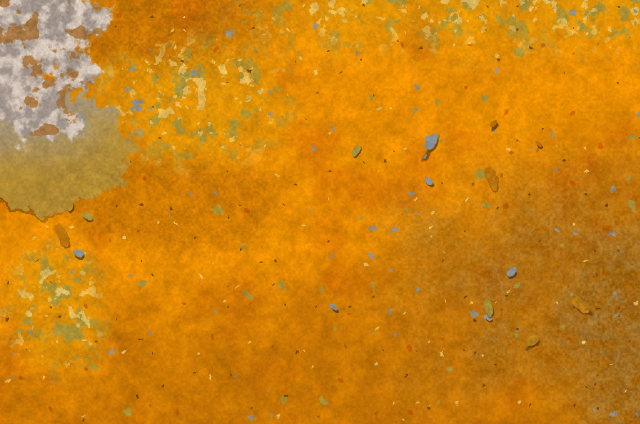
A WebGL 2 fragment shader for this texture:

```glsl
#version 300 es
precision highp float;
uniform vec2 u_resolution;
out vec4 fragColor;

#define BRIGHT vec3(0.905, 0.552, 0.012)
#define DEEP vec3(0.735, 0.430, 0.018)
#define OCHRE vec3(0.69, 0.535, 0.19)
#define STONE vec3(0.74, 0.67, 0.61)
#define SLATE vec3(0.53, 0.56, 0.59)
#define CREAM vec3(0.90, 0.76, 0.42)
#define MOSS vec3(0.63, 0.57, 0.24)
#define RED_RUST vec3(0.72, 0.31, 0.02)
#define SHADOW vec3(0.30, 0.18, 0.04)
#define GRAIN 0.15
#define CHIPS 16

float hash(vec2 p) {
    vec3 q = fract(p.xyx * 0.1031);
    q += dot(q, q.yzx + 33.33);
    return fract((q.x + q.y) * q.z);
}

vec2 hash2(vec2 p) { return vec2(hash(p), hash(p + 71.7)); }

float noise(vec2 p) {
    vec2 i = floor(p), f = fract(p);
    f = f * f * (3.0 - 2.0 * f);
    return mix(mix(hash(i), hash(i + vec2(1, 0)), f.x),
               mix(hash(i + vec2(0, 1)), hash(i + vec2(1, 1)), f.x), f.y);
}

float fbm(vec2 p) {
    float sum = 0.0, amp = 0.5;
    for (int i = 0; i < 5; i++) {
        sum += amp * noise(p);
        p = mat2(1.6, 1.2, -1.2, 1.6) * p + 17.3;
        amp *= 0.5;
    }
    return sum;
}

mat2 rotation(float a) { return mat2(cos(a), sin(a), -sin(a), cos(a)); }

// Positive inside an ellipse
float ellipse(vec2 p, vec2 centre, vec2 radius) {
    return 1.0 - length((p - centre) / radius);
}

// Ragged specks, at most one per cell
float flecks(vec2 p, float cells, float density, float size, float seed) {
    vec2 g = p * cells, id = floor(g) + seed;
    vec2 q = fract(g) - 0.3 - 0.4 * hash2(id);
    q = rotation(6.28 * hash(id + 5.0)) * q;
    q.y *= 1.0 + 1.5 * hash(id + 9.0);
    float r = size * mix(0.35, 1.0, hash(id + 13.0));
    float d = length(q) + (noise(g * 9.0 + seed) - 0.5) * r * 1.3 - r;
    float aa = cells / u_resolution.y;
    return smoothstep(aa, -aa, d) * step(hash(id + 21.0), density);
}

void main() {
    vec2 p = gl_FragCoord.xy / u_resolution.y;
    float cloud = fbm(p * 4.0), mottle = fbm(p * 17.0 + 8.0), rough = fbm(p * 48.0 + 30.0);
    float fine = noise(p * 170.0) * 0.6 + noise(p * 330.0) * 0.4 - 0.5;

    // Orange paint with a bright diagonal band
    float band = smoothstep(-0.16, 0.20, p.y - 0.08 - 0.39 * p.x + (cloud - 0.5) * 0.5);
    float brown = smoothstep(-0.25, 0.5, ellipse(p, vec2(0.34, 0.95), vec2(0.32, 0.20)) + cloud - 0.5);
    brown = max(brown, 0.7 * smoothstep(0.0, 0.5, ellipse(p, vec2(0.42, 0.54), vec2(0.25, 0.13)) + cloud - 0.4));
    float light = mix(0.22, 1.0, band) * (1.0 - 0.85 * brown);
    vec3 col = mix(DEEP, BRIGHT, clamp(light + (mottle - 0.48) * 0.9, 0.0, 1.1));
    col = mix(col, RED_RUST, 0.28 * smoothstep(0.52, 0.75, fbm(p * 9.0 + 50.0)));

    // Dusty lower right corner
    float dust = smoothstep(-0.1, 0.9, ellipse(p, vec2(1.46, 0.24), vec2(0.50, 0.42)) + (cloud - 0.5) * 1.4);
    col = mix(col, vec3(0.68, 0.49, 0.20), dust * clamp(0.55 + (rough - 0.45) * 1.8, 0.0, 1.0));
    col *= 1.0 - 0.12 * dust;

    // Worn yellow and green areas
    float wornArea = max(ellipse(p, vec2(0.46, 0.76), vec2(0.30, 0.20)), ellipse(p, vec2(0.13, 0.27), vec2(0.16, 0.20)));
    wornArea = max(wornArea, 0.7 * smoothstep(0.78, 1.05, p.y) * smoothstep(0.4, 0.8, p.x));
    float worn = smoothstep(0.0, 0.6, wornArea);
    col = mix(col, vec3(0.85, 0.61, 0.04), worn * 0.45);
    col = mix(col, MOSS, worn * smoothstep(0.55, 0.64, fbm(p * 38.0 + 90.0)) * 0.85);
    col = mix(col, CREAM, worn * smoothstep(0.62, 0.69, fbm(p * 42.0 + 140.0)) * 0.8);

    // Scattered specks
    col = mix(col, RED_RUST, 0.65 * flecks(p, 13.0, 0.20, 0.10, 3.0));
    col = mix(col, MOSS, 0.85 * flecks(p, 11.0, 0.22, 0.15, 40.0));
    col = mix(col, SLATE, 0.85 * flecks(p, 21.0, 0.09, 0.20, 80.0));
    col = mix(col, CREAM, 0.85 * flecks(p, 33.0, 0.05 + 0.14 * worn, 0.19, 120.0));
    col = mix(col, SHADOW, 0.65 * flecks(p, 38.0, 0.07, 0.17, 160.0));

    // Exposed ochre undercoat with a shaded lower rim
    float ragged = (mottle - 0.48) * 0.9 + (rough - 0.48) * 0.3;
    float under = ellipse(p, vec2(0.13, 0.655), vec2(0.205, 0.150)) + ragged;
    float rim = ellipse(p, vec2(0.125, 0.642), vec2(0.205, 0.150)) + ragged;
    col = mix(col, SHADOW, 0.5 * smoothstep(0.0, 0.06, rim) * smoothstep(0.25, 0.05, p.x));
    vec3 coat = mix(OCHRE, vec3(0.66, 0.59, 0.47), smoothstep(0.60, 0.76, p.y + (cloud - 0.5) * 0.2));
    coat = mix(coat, SLATE, 0.8 * smoothstep(0.48, 0.58, mottle) * smoothstep(0.66, 0.74, p.y));
    col = mix(col, coat, smoothstep(0.0, 0.05, under));

    // Pale weathered corner
    float bare = ellipse(p, vec2(0.02, 0.91), vec2(0.21, 0.25)) + ragged * 1.2;
    vec3 pale = mix(vec3(0.57, 0.53, 0.51), vec3(0.86, 0.81, 0.76), smoothstep(0.32, 0.64, rough));
    pale = mix(pale, STONE, 0.45);
    pale = mix(pale, vec3(0.62, 0.40, 0.16), 0.8 * smoothstep(0.54, 0.62, fbm(p * 26.0 + 210.0)));
    col = mix(col, pale, smoothstep(0.0, 0.12, bare));

    // Lifted chips, each with a cast shadow
    for (int i = 0; i < CHIPS; i++) {
        vec2 id = vec2(float(i), 7.0), rnd = hash2(id);
        vec2 centre = mix(vec2(0.72, 0.10), vec2(1.48, 0.85), rnd);
        if (i % 4 == 0) centre = mix(vec2(0.03, 0.38), vec2(0.30, 0.58), rnd);
        vec2 radius = mix(vec2(0.010, 0.006), vec2(0.034, 0.014), hash(id + 31.0));
        mat2 turn = rotation(3.14 * hash(id + 47.0));
        float wobble = (mottle - 0.5) * 1.6 + (rough - 0.5) * 1.4;
        float chip = ellipse(turn * (p - centre), vec2(0), radius) + wobble;
        float shade = ellipse(turn * (p - centre + vec2(-0.003, 0.006)), vec2(0), radius) + wobble;
        col = mix(col, SHADOW, 0.7 * smoothstep(0.0, 0.35, shade));
        vec3 skin = mix(mix(MOSS, DEEP, hash(id + 63.0)), SLATE, step(0.75, hash(id + 77.0)));
        col = mix(col, skin, smoothstep(0.0, 0.25, chip));
    }

    // Surface grain
    col *= 1.0 + GRAIN * fine * (1.0 + 1.3 * dust + 0.6 * brown) + 0.22 * (rough - 0.48);
    fragColor = vec4(clamp(col, 0.0, 1.0), 1.0);
}
```
